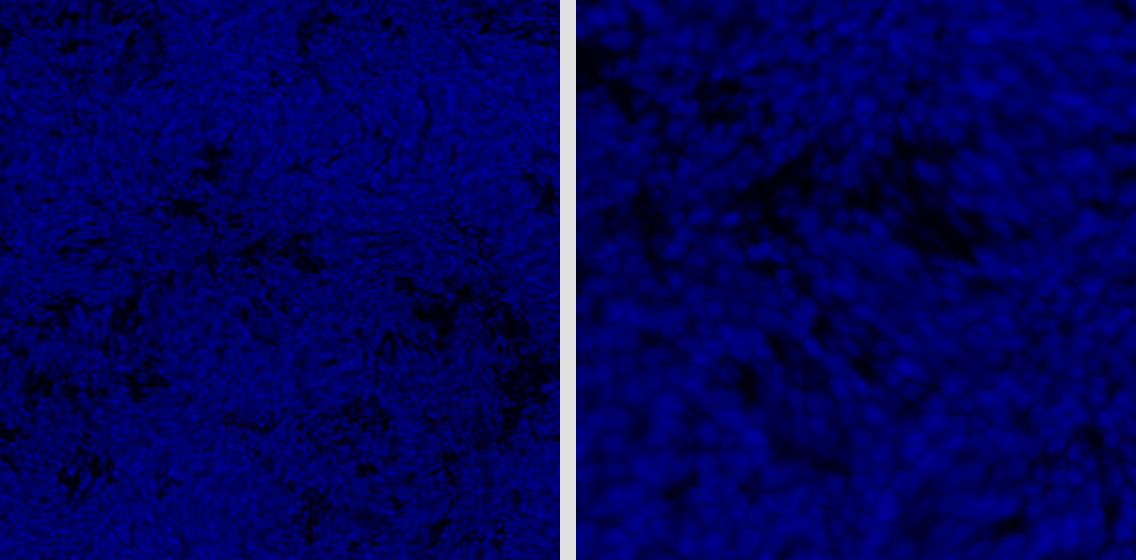
Left, the full canvas; right, a detail of the centre.
A three.js fragment shader for this texture:

```glsl
varying vec2 vUv;

// Tone
const vec3 STAIN_BLUE = vec3(0.0, 0.0, 1.0);
const float BASE_LEVEL = 0.408;
const float NUCLEUS_CONTRAST = 0.24;
const float GRAIN_CONTRAST = 0.17;
const float BROAD_CONTRAST = 0.12;
const float GAP_DEPTH = 0.82;
const float CREASE_DEPTH = 0.45;

// Feature sizes, in repeats across the canvas
const float NUCLEUS_SCALE = 84.0;
const float GRAIN_SCALE = 46.0;
const float GAP_SCALE = 10.0;
const float CREASE_SCALE = 7.0;
const float BROAD_SCALE = 2.7;

// Shape
const float WARP_AMOUNT = 0.05;
const float GAP_START = 0.1;
const float GAP_FULL = 0.95;
const float GAP_RAGGEDNESS = 0.45;
const float GAP_GATHERING = 0.7;
const float CREASE_WIDTH = 0.12;
const float NUCLEUS_MEAN = 0.55;

vec2 hash2(vec2 p) {
  vec3 q = fract(vec3(p.xyx) * vec3(0.1031, 0.1030, 0.0973));
  q += dot(q, q.yzx + 33.33);
  return fract((q.xx + q.yz) * q.zy);
}

vec2 gradientAt(vec2 cell) {
  float angle = 6.28318 * hash2(cell + 17.0).x;
  return vec2(cos(angle), sin(angle));
}

float gradientNoise(vec2 p) {
  vec2 i = floor(p);
  vec2 f = fract(p);
  vec2 u = f * f * f * (f * (f * 6.0 - 15.0) + 10.0);
  float a = dot(gradientAt(i), f);
  float b = dot(gradientAt(i + vec2(1.0, 0.0)), f - vec2(1.0, 0.0));
  float c = dot(gradientAt(i + vec2(0.0, 1.0)), f - vec2(0.0, 1.0));
  float d = dot(gradientAt(i + vec2(1.0, 1.0)), f - vec2(1.0, 1.0));
  return mix(mix(a, b, u.x), mix(c, d, u.x), u.y);
}

// Three turned octaves, each about twice as fine as the last
float fractalNoise(vec2 p, float falloff) {
  float sum = 0.0;
  float weight = 1.0;
  for (int octave = 0; octave < 3; octave++) {
    sum += weight * gradientNoise(p);
    p = mat2(1.68, 1.29, -1.29, 1.68) * p + 7.3;
    weight *= falloff;
  }
  return sum;
}

// Soft round spots of uneven brightness, one per jittered cell
float nuclei(vec2 p) {
  vec2 cell = floor(p);
  float brightest = 0.0;
  for (int y = -1; y <= 1; y++) {
    for (int x = -1; x <= 1; x++) {
      vec2 id = cell + vec2(float(x), float(y));
      float distanceToSpot = length(p - id - hash2(id));
      float glow = mix(0.5, 1.0, hash2(id + 91.0).y);
      brightest = max(brightest, glow * (1.0 - smoothstep(0.05, 0.95, distanceToSpot)));
    }
  }
  return brightest;
}

void main() {
  // Gentle bending of the whole tissue
  vec2 bend = vec2(gradientNoise(vUv * 5.0 + 3.7), gradientNoise(vUv * 5.0 + 41.2));
  vec2 p = vUv + WARP_AMOUNT * bend;
  float broad = gradientNoise(p * BROAD_SCALE + 12.4);

  // Fine mottling and nuclei
  float grain = fractalNoise(p * GRAIN_SCALE, 0.7);
  float spots = nuclei(p * NUCLEUS_SCALE) - NUCLEUS_MEAN;

  // Ragged dark gaps between the grains, gathered where the tissue is thin
  float thinness = fractalNoise(p * GAP_SCALE + 5.1, 0.8);
  thinness -= GAP_GATHERING * broad + GAP_RAGGEDNESS * (0.5 * grain + spots);
  float gaps = smoothstep(GAP_START, GAP_FULL, thinness);

  // Broken dark creases
  float ridge = abs(gradientNoise(p * CREASE_SCALE + 63.0));
  float broken = smoothstep(0.0, 0.4, gradientNoise(p * CREASE_SCALE * 1.4 + 28.0));
  float creases = broken * (1.0 - smoothstep(0.0, CREASE_WIDTH, ridge));

  float level = BASE_LEVEL + BROAD_CONTRAST * broad;
  level += NUCLEUS_CONTRAST * spots + GRAIN_CONTRAST * grain;
  level *= (1.0 - GAP_DEPTH * gaps) * (1.0 - CREASE_DEPTH * creases);
  gl_FragColor = vec4(STAIN_BLUE * clamp(level, 0.0, 1.0), 1.0);
}
```
